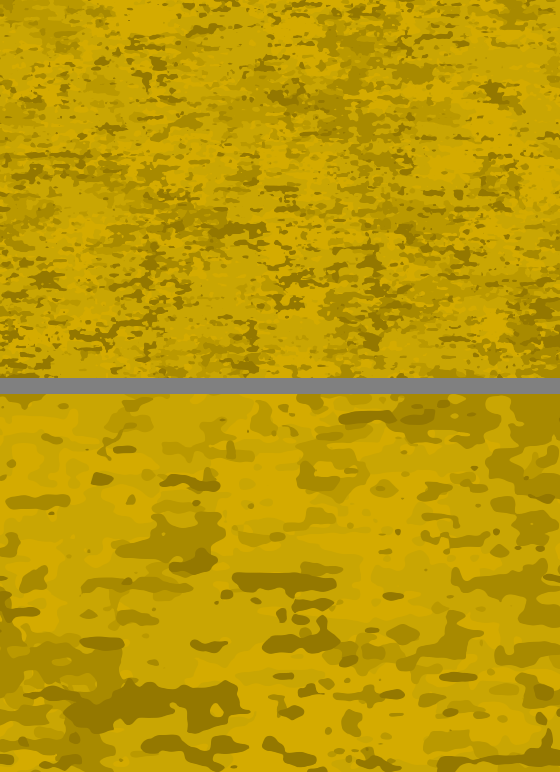
Top: the whole. Bottom: its middle third, enlarged.
Reproduce this texture procedurally as a Shadertoy shader.

```glsl
// Weathered mustard-yellow surface with layered, horizontally smeared dark flecks.

// Palette, from bright to dark
const vec3 BASE   = vec3(0.79, 0.65, 0.01);
const vec3 BRIGHT = vec3(0.83, 0.67, 0.00);
const vec3 OCHRE  = vec3(0.73, 0.60, 0.00);
const vec3 OLIVE  = vec3(0.66, 0.54, 0.00);
const vec3 UMBER  = vec3(0.58, 0.47, 0.00);

// Cells per canvas height, across and up
const vec2 CLUMP_FREQ  = vec2(9.0, 11.0);
const vec2 STREAK_FREQ = vec2(13.0, 68.0);
const vec2 GRAIN_FREQ  = vec2(46.0, 70.0);
const vec2 FINE_FREQ   = vec2(105.0, 125.0);

// Strength of clump, streak, grain and fine noise
const vec4 FLECK_MIX = vec4(0.70, 0.48, 0.75, 0.38);
const vec4 PATCH_MIX = vec4(0.85, 0.45, 0.60, 0.35);

// Cut levels in standard deviations; higher means less cover
const float BRIGHT_CUT = 0.16;
const float OCHRE_CUT  = 0.79;
const float OLIVE_CUT  = 0.86;
const float UMBER_CUT  = 1.12;

const float NOISE_DEVIATION = 0.2147;

float hash(vec2 p) {
    return fract(sin(dot(p, vec2(127.1, 311.7))) * 43758.5453);
}

// Value noise centred on zero
float noise(vec2 p) {
    vec2 cell = floor(p);
    vec2 f = fract(p);
    f = f * f * (3.0 - 2.0 * f);
    float low  = mix(hash(cell), hash(cell + vec2(1.0, 0.0)), f.x);
    float high = mix(hash(cell + vec2(0.0, 1.0)), hash(cell + 1.0), f.x);
    return mix(low, high, f.y) - 0.5;
}

// Four scales of noise, normalised to unit deviation
float field(vec2 p, vec4 strength, float seed) {
    vec2 shift = seed * vec2(17.3, 29.7);
    vec4 scales = vec4(noise(p * CLUMP_FREQ + shift),
                       noise(p * STREAK_FREQ + shift + 41.0),
                       noise(p * GRAIN_FREQ + shift + 83.0),
                       noise(p * FINE_FREQ + shift + 137.0));
    return dot(scales, strength) / (NOISE_DEVIATION * length(strength));
}

// Hard-edged cover with a one-pixel soft rim
float cover(float value, float cut) {
    float rim = 0.5 * fwidth(value) + 1e-4;
    return smoothstep(cut - rim, cut + rim, value);
}

void mainImage(out vec4 fragColor, in vec2 fragCoord) {
    vec2 p = fragCoord / iResolution.y;

    // Mottled yellow ground
    vec3 color = mix(BASE, BRIGHT, cover(field(p, PATCH_MIX, 1.0), BRIGHT_CUT));

    // Flecks, darkest on top
    color = mix(color, OCHRE, cover(field(p, PATCH_MIX, 2.0), OCHRE_CUT));
    color = mix(color, OLIVE, cover(field(p, FLECK_MIX, 3.0), OLIVE_CUT));
    color = mix(color, UMBER, cover(field(p, FLECK_MIX, 4.0), UMBER_CUT));

    fragColor = vec4(color, 1.0);
}
```
